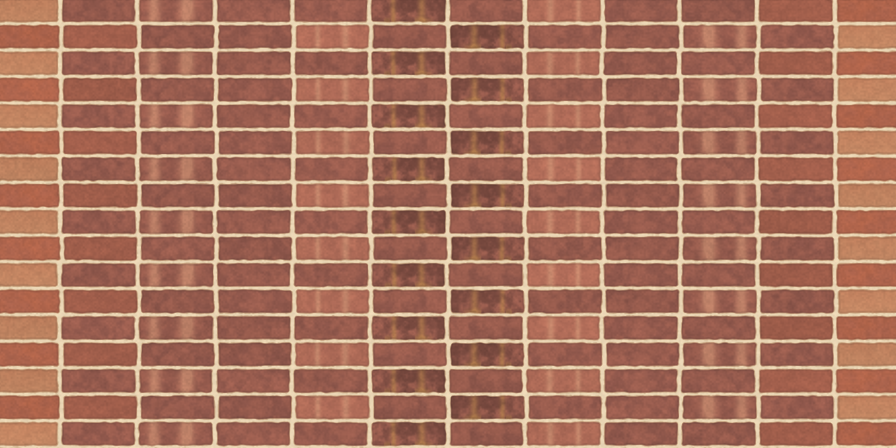
Reproduce this texture procedurally as a WebGL 2 fragment shader.

```glsl
#version 300 es
precision highp float;
// Stack-bonded brick wall: slim bricks in pale mortar, alternating in tone by row.
// The columns mirror about the centre line, one row out of step. Each brick is a
// rounded box with a wavering outline, coloured by bands, blotches and grain.
uniform vec2 u_resolution;
out vec4 outColor;

// Lengths are in canvas heights
const vec2 PITCH = vec2(0.1729, 0.0591);      // brick plus joint
const vec2 ORIGIN = vec2(1.0, 0.002);         // a crossing of two joints
const vec2 JOINT = vec2(0.0105, 0.0084);      // mortar widths
const float CORNER = 0.005;
const float WOBBLE = 0.0028;
const float ROW_SHIFT = 0.0035;               // sideways step of alternate rows
const float EDGE_SOFTNESS = 0.0022;
const float GRAIN = 0.13;

const vec3 MORTAR = vec3(0.92, 0.84, 0.71);
const vec3 MORTAR_SHADE = vec3(0.82, 0.69, 0.54);
const vec3 BROWN = vec3(0.55, 0.335, 0.29);
const vec3 RED = vec3(0.62, 0.375, 0.315);
const vec3 DARK = vec3(0.46, 0.28, 0.24);
const vec3 ROSE = vec3(0.70, 0.43, 0.35);
const vec3 PALE_ROSE = vec3(0.78, 0.54, 0.43);
const vec3 OCHRE = vec3(0.70, 0.49, 0.30);
const vec3 ORANGE = vec3(0.71, 0.40, 0.29);
const vec3 TAN = vec3(0.76, 0.53, 0.39);

float hash(vec2 p) {
  return fract(sin(dot(p, vec2(127.1, 311.7))) * 43758.5453);
}

float noise(vec2 p) {
  vec2 i = floor(p), f = fract(p);
  f = f * f * (3.0 - 2.0 * f);
  return mix(mix(hash(i), hash(i + vec2(1, 0)), f.x),
             mix(hash(i + vec2(0, 1)), hash(i + vec2(1, 1)), f.x), f.y);
}

float fbm(vec2 p) {
  float sum = 0.0, gain = 0.5;
  for (int i = 0; i < 3; i++) {
    sum += gain * noise(p);
    p = p * 2.03 + 17.0;
    gain *= 0.5;
  }
  return sum / 0.875;
}

float roundedBox(vec2 p, vec2 halfSize, float radius) {
  vec2 q = abs(p) - halfSize + radius;
  return length(max(q, 0.0)) + min(max(q.x, q.y), 0.0) - radius;
}

float band(float u, float center, float width) {
  float d = (u - center) / width;
  return exp(-d * d);
}

// Face colour; uv spans one brick, ring counts columns out from the centre
vec3 brickColor(vec2 uv, float ring, float phase, vec2 seed) {
  vec2 s = uv * vec2(9.0, 3.0) + seed * 13.0;
  float blotch = fbm(s);
  float streak = noise(vec2(uv.x * 13.0, uv.y * 1.5) + seed * 7.0);
  float bands = band(uv.x, 0.31, 0.035) + band(uv.x, 0.67, 0.045);
  vec3 plain = mix(BROWN, RED, smoothstep(0.25, 0.75, blotch + 0.2 * (hash(seed) - 0.5)));
  bool first = phase < 0.5;
  if (ring > 4.5) return first ? mix(TAN, ORANGE, 0.45 * blotch * uv.y)
                               : mix(ORANGE, RED, 0.6 * blotch);
  if (ring < 0.5 && first) {                  // dark, with ochre scorch lines
    vec3 c = mix(DARK, plain, smoothstep(0.3, 0.75, blotch));
    float rim = smoothstep(0.32, 0.05, uv.y) * smoothstep(0.4, 0.7, streak);
    return mix(c, OCHRE, clamp(bands * (0.35 + 0.6 * blotch) + 0.6 * rim, 0.0, 0.9));
  }
  if (ring > 0.5 && ring < 1.5 && !first)     // rose, in three blocks
    return mix(mix(RED, ROSE, 0.4 + blotch), PALE_ROSE, clamp(bands, 0.0, 1.0) * 0.85);
  if (ring > 2.5 && ring < 3.5 && first) {    // mottled stripes
    float stripes = band(uv.x, 0.22, 0.07) + band(uv.x, 0.64, 0.09);
    return mix(plain, PALE_ROSE, clamp(stripes * (0.4 + streak), 0.0, 0.8));
  }
  if (ring > 3.5 && !first) return mix(plain, ORANGE, 0.4);
  return plain;
}

void main() {
  vec2 p = gl_FragCoord.xy / u_resolution.y;
  p.x += 1.0 - 0.5 * u_resolution.x / u_resolution.y;

  // Locate the brick, with uneven upright joints
  float row = floor((p.y - ORIGIN.y) / PITCH.y);
  float parity = mod(row, 2.0);
  float x = p.x - ORIGIN.x - ROW_SHIFT * (parity - 0.5);
  x += 0.003 * (noise(vec2(x * 9.0, row * 5.3)) - 0.5);
  vec2 grid = vec2(x, p.y - ORIGIN.y) / PITCH;
  float column = floor(grid.x);
  float side = step(0.0, column);
  float ring = mix(-1.0 - column, column, side);
  float phase = mod(row + side, 2.0);
  vec2 seed = vec2(ring + 1.0, phase + 2.0);
  vec2 uv = fract(grid);

  // Outline with wavering edges
  vec2 local = (uv - 0.5) * PITCH;
  float waver = noise(local * 75.0 + seed * 19.0 + row * 0.4) - 0.5;
  float d = roundedBox(local, 0.5 * (PITCH - JOINT), CORNER) + WOBBLE * waver;

  // Brick face: fired rim, grain and a slight change of tone per brick
  vec2 face = vec2(mix(uv.x, 1.0 - uv.x, side), uv.y);
  vec3 brick = brickColor(face, ring, phase, seed);
  float grain = 0.6 * noise(p * 230.0) + 0.4 * noise(p * 110.0 + 31.0) - 0.5;
  brick *= 1.0 + GRAIN * grain + 0.05 * (hash(vec2(column, row)) - 0.5);
  brick *= 1.0 - 0.1 * smoothstep(-0.006, -0.001, d);

  // Mortar, shaded beside the bricks
  vec3 mortar = mix(MORTAR_SHADE, MORTAR, smoothstep(0.0, 0.0035, d + 0.002 * grain));
  mortar *= 1.0 + 0.08 * grain;

  float soft = max(EDGE_SOFTNESS, 0.7 / u_resolution.y);
  outColor = vec4(mix(brick, mortar, smoothstep(-soft, soft, d)), 1.0);
}
```
